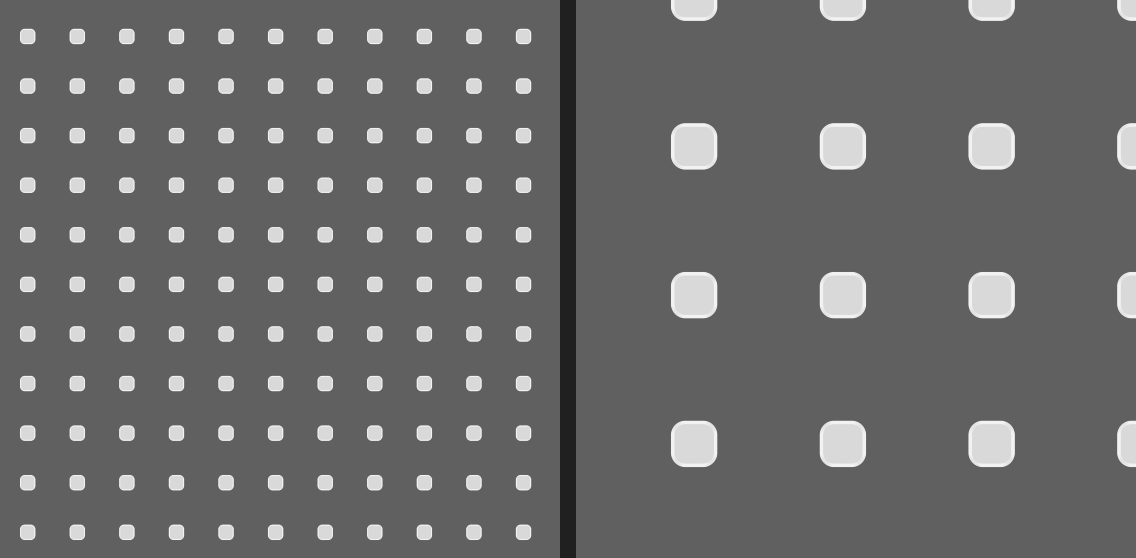
Left: the whole. Right: its middle third, enlarged.
A Shadertoy shader for this pattern:

```glsl
// Lengths are fractions of the canvas width
const float PITCH = 0.08854;
const vec2 FIRST_DOT = vec2(0.0495, 0.0459);
const float HALF_SIZE = 0.0138;
const float CORNER_RADIUS = 0.0085;
const float RIM_WIDTH = 0.0021;
const vec3 GROUND = vec3(0.376);
const vec3 DOT_FILL = vec3(0.85);
const vec3 DOT_RIM = vec3(0.95);

float roundedSquare(vec2 p, float halfSize, float radius) {
    vec2 q = abs(p) - halfSize + radius;
    return length(max(q, 0.0)) + min(max(q.x, q.y), 0.0) - radius;
}

void mainImage(out vec4 fragColor, in vec2 fragCoord) {
    float pixel = 1.0 / iResolution.x;
    vec2 uv = fragCoord * pixel;

    // Offset from the nearest dot centre
    vec2 p = (fract((uv - FIRST_DOT) / PITCH + 0.5) - 0.5) * PITCH;
    float dist = roundedSquare(p, HALF_SIZE, CORNER_RADIUS);

    // Pale rim, softer around the corners
    vec2 a = abs(p) / HALF_SIZE;
    float side = 1.0 - 0.6 * smoothstep(0.4, 0.75, min(a.x, a.y));
    float rim = side * smoothstep(-0.5 * pixel, 0.5 * pixel, dist + RIM_WIDTH);
    vec3 dotColor = mix(DOT_FILL, DOT_RIM, rim);

    // Dot over the ground
    float coverage = 1.0 - smoothstep(-0.6 * pixel, 0.6 * pixel, dist);
    fragColor = vec4(mix(GROUND, dotColor, coverage), 1.0);
}
```
